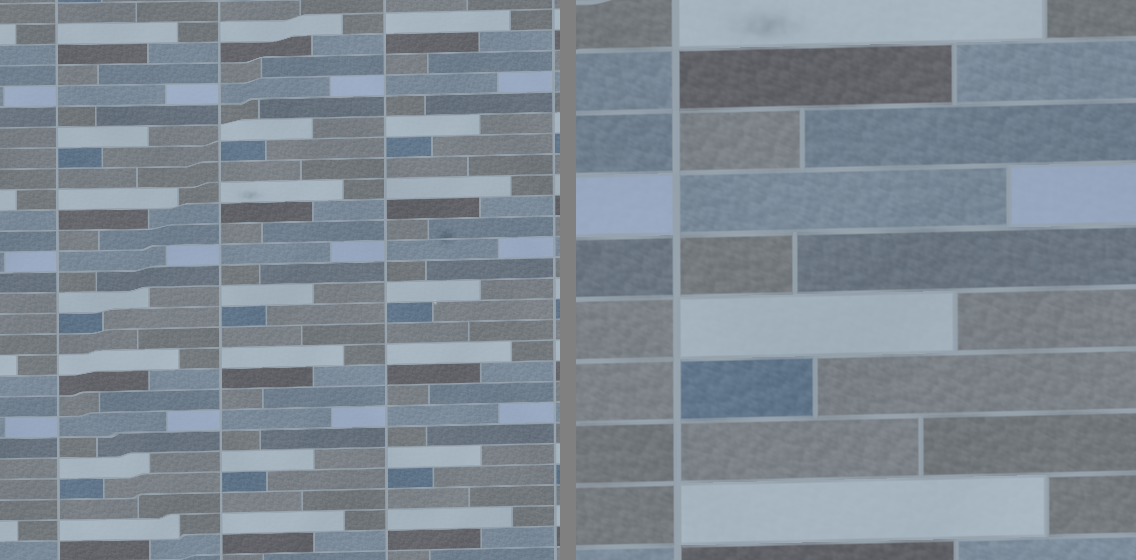
Left: the whole. Right: its middle third, enlarged.
A three.js fragment shader for this texture:

```glsl
// Stone cladding: square panels of eight two-piece courses with pale thin joints.
#define PANEL_HEIGHT 0.2955
#define PANEL_WIDTH 0.2878
#define FIRST_JOINT vec2(0.1025, 0.1914)
#define JOINT_HALF 0.0008
#define EDGE_SOFT 0.0014
#define GRAIN_SCALE 135.0
#define GRAIN_DEPTH 0.075
#define TONE_SPREAD 0.022
#define SLIP 0.0085

varying vec2 vUv;

const vec3 PALE = vec3(0.645, 0.700, 0.745);
const vec3 LAVENDER = vec3(0.595, 0.660, 0.755);
const vec3 WARM = vec3(0.475, 0.500, 0.522);
const vec3 TAUPE = vec3(0.450, 0.470, 0.488);
const vec3 MIST = vec3(0.475, 0.535, 0.595);
const vec3 STEEL = vec3(0.430, 0.490, 0.550);
const vec3 SLATE = vec3(0.405, 0.450, 0.495);
const vec3 BLUE = vec3(0.375, 0.455, 0.535);
const vec3 UMBER = vec3(0.390, 0.395, 0.415);
const vec3 JOINT = vec3(0.585, 0.635, 0.675);

vec2 hash2(vec2 p) {
  return fract(sin(vec2(dot(p, vec2(127.1, 311.7)), dot(p, vec2(269.5, 183.3)))) * 43758.55);
}

// Distance to the nearest scattered point
float cellular(vec2 p) {
  vec2 cell = floor(p);
  float nearest = 2.0;
  for (int j = -1; j <= 1; j++) {
    for (int i = -1; i <= 1; i++) {
      vec2 neighbour = cell + vec2(float(i), float(j));
      nearest = min(nearest, distance(p, neighbour + hash2(neighbour)));
    }
  }
  return nearest;
}

// Chipped surface, elongated along a diagonal
float stoneHeight(vec2 p) {
  vec2 q = vec2(p.x * 0.8 + p.y * 0.6, p.y * 0.8 - p.x * 0.6);
  q *= GRAIN_SCALE * vec2(0.65, 1.1);
  return cellular(q) + 0.45 * cellular(q * 2.1 + 17.0);
}

// Split position and the two stone colours of a course, counted downwards
void course(float row, out float split, out vec3 left, out vec3 right) {
  if (row < 0.5)      { split = 0.240; left = TAUPE; right = SLATE; }
  else if (row < 1.5) { split = 0.563; left = PALE;  right = WARM; }
  else if (row < 2.5) { split = 0.280; left = BLUE;  right = WARM; }
  else if (row < 3.5) { split = 0.493; left = WARM;  right = TAUPE; }
  else if (row < 4.5) { split = 0.745; left = PALE;  right = TAUPE; }
  else if (row < 5.5) { split = 0.563; left = UMBER; right = MIST; }
  else if (row < 6.5) { split = 0.256; left = WARM;  right = STEEL; }
  else                { split = 0.672; left = MIST;  right = LAVENDER; }
}

float joint(float d, float halfWidth) {
  return 1.0 - smoothstep(halfWidth, halfWidth + EDGE_SOFT, d);
}

float smudge(vec2 p, vec2 center, vec2 size) {
  vec2 d = (p - center) / size;
  return exp(-dot(d, d));
}

void main() {
  vec2 p = vec2(vUv.x, 1.0 - vUv.y);

  // Wandering line where the courses slip out of level
  float slipX = 0.13 + max(0.60 * (0.68 - p.y), 0.65 * (p.y - 0.68));
  slipX += 0.014 * sin(p.y * 41.0) + 0.008 * sin(p.y * 97.0 + 1.0);
  float slipped = smoothstep(-0.015, 0.015, p.x - slipX);
  float rise = 0.013 * p.x + slipped * (SLIP + 0.010 * (p.x - 0.393));

  // Panel coordinates with slight perspective
  float u = p.x - FIRST_JOINT.x - 0.004 * (p.y - 0.4);
  float across = u / PANEL_WIDTH * (1.0 - 0.030 * u);
  float down = (p.y + rise - FIRST_JOINT.y) / PANEL_HEIGHT;
  vec2 panel = floor(vec2(across, down));
  vec2 f = fract(vec2(across, down));
  float row = floor(f.y * 8.0);

  float split;
  vec3 left, right;
  course(row, split, left, right);
  float side = smoothstep(-0.002, 0.002, f.x - split);
  vec3 color = mix(left, right, side);

  // Tone per piece, broad weathering and relief
  vec2 piece = vec2(panel.x * 2.0 + step(split, f.x), panel.y * 8.0 + row);
  float tone = TONE_SPREAD * (hash2(piece).x - 0.5);
  tone += 0.006 * sin(p.x * 19.0 + 2.0 * sin(p.y * 13.0));
  tone += 0.005 * sin(p.y * 37.0 + 3.0 * sin(p.x * 23.0));
  float relief = stoneHeight(p) - stoneHeight(p + vec2(0.0015, 0.0018));
  float smoothFace = smoothstep(0.56, 0.62, color.g);
  color += tone + relief * GRAIN_DEPTH * mix(1.0, 0.22, smoothFace);

  // Stains and a bright chip
  color -= 0.09 * smudge(p, vec2(0.797, 0.424), vec2(0.014, 0.012));
  color -= 0.08 * smudge(p, vec2(0.447, 0.349), vec2(0.017, 0.007)) * (0.5 + cellular(p * 110.0));
  color += 0.25 * smudge(p, vec2(0.777, 0.540), vec2(0.003));

  // Joints: between courses, within courses, between panels
  float bedY = abs(fract(f.y * 8.0 + 0.5) - 0.5) * PANEL_HEIGHT / 8.0;
  float panelX = (0.5 - abs(f.x - 0.5)) * PANEL_WIDTH;
  float panelY = (0.5 - abs(f.y - 0.5)) * PANEL_HEIGHT;
  float worn = 0.82 + 0.18 * sin(p.x * 83.0 + 5.0 * sin(p.y * 61.0));
  float lines = joint(bedY, JOINT_HALF) * worn;
  lines = max(lines, joint(abs(f.x - split) * PANEL_WIDTH, JOINT_HALF) * 0.9);
  lines = max(lines, joint(panelY, JOINT_HALF * 1.4) * worn);
  lines = max(lines, joint(panelX, JOINT_HALF * 1.9));
  color = mix(color, JOINT + 0.5 * tone, lines);

  gl_FragColor = vec4(color, 1.0);
}
```
